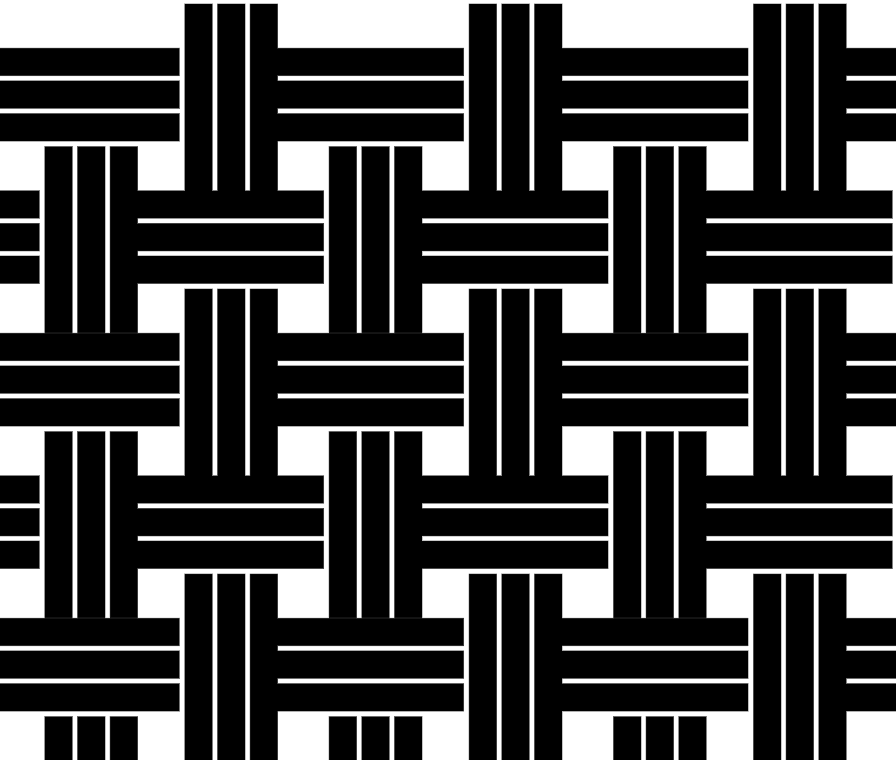
Write a WebGL 2 fragment shader that draws this pattern.

```glsl
#version 300 es
precision highp float;

#define UNITS_ACROSS 768.0             // design units per canvas width
#define PERIOD vec2(243.7, 244.3)      // size of one repeat
#define STAGGER vec2(-120.0, 122.15)   // second bundle pair relative to first
#define UPRIGHT_CENTER vec2(198.2, 85.3)
#define LEVEL_CENTER vec2(315.6, 81.1)
#define BAR_HALF vec2(11.95, 82.0)     // half width and half length of a bar
#define BAR_PITCH 28.0
#define SEAM_OFFSET 78.0
#define SEAM_SHADE 0.12
#define EDGE_SOFTNESS 1.3

uniform vec2 u_resolution;
out vec4 fragColor;

const vec3 PAPER = vec3(1.0);
const vec3 INK = vec3(0.0);

// Position relative to the nearest bundle; the weave starts at row zero.
vec2 foldCell(vec2 p, vec2 center) {
    vec2 q = p - center;
    vec2 cell = floor(q / PERIOD + 0.5);
    cell.y = max(cell.y, 0.0);
    return q - cell * PERIOD;
}

// Distance to a bundle of three parallel bars running along y.
float bundleDistance(vec2 q) {
    q.x -= BAR_PITCH * clamp(floor(q.x / BAR_PITCH + 0.5), -1.0, 1.0);
    vec2 d = abs(q) - BAR_HALF;
    return length(max(d, 0.0)) + min(max(d.x, d.y), 0.0);
}

float coverage(float d, float softness) {
    return clamp(0.5 - d / softness, 0.0, 1.0);
}

void main() {
    // Design units, measured from the top left corner
    float unitsPerPixel = UNITS_ACROSS / u_resolution.x;
    vec2 p = vec2(gl_FragCoord.x, u_resolution.y - gl_FragCoord.y) * unitsPerPixel;
    float softness = EDGE_SOFTNESS * unitsPerPixel;

    // Two staggered pairs of upright and level bundles
    float weave = 1e5;
    float seam = 1e5;
    for (int i = 0; i < 2; i++) {
        vec2 shift = float(i) * STAGGER;
        vec2 upright = foldCell(p, UPRIGHT_CENTER + shift);
        vec2 level = foldCell(p, LEVEL_CENTER + shift);
        float uprightDist = bundleDistance(upright);
        weave = min(weave, min(uprightDist, bundleDistance(level.yx)));

        // Faint joint under the staggered upright bars
        if (i == 1) seam = max(uprightDist, abs(upright.y - SEAM_OFFSET) - 0.6);
    }

    vec3 color = mix(PAPER, INK, coverage(weave, softness));
    color = max(color, vec3(SEAM_SHADE * coverage(seam, softness)));
    fragColor = vec4(color, 1.0);
}
```
